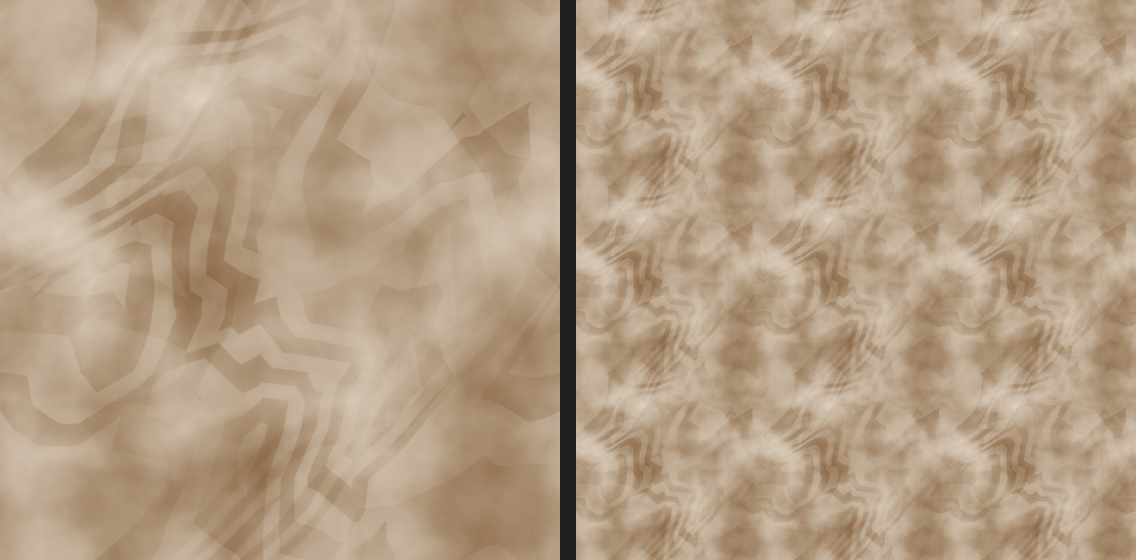
Left: one tile. Right: repeated 3 by 3.
Reproduce this texture procedurally as a Shadertoy shader.

```glsl
// Crumpled parchment: soft brown and cream clouds over translucent creased sheets.
// Clouds are wrapped gradient noise; creases are bands cut from a faceted height
// field whose domain is bent by further faceted fields. Everything tiles.

const vec3  MID_TONE     = vec3(0.708, 0.618, 0.518);
const vec3  TONE_RANGE   = vec3(0.180, 0.228, 0.268);  // dark-to-light colour step
const float CLOUD_CELLS  = 4.0;    // whole cloud cells across the canvas
const float CLOUD_GAIN   = 1.12;
const float CLOUD_WARP   = 0.035;
const int   CLOUD_LAYERS = 6;
const int   SHEETS       = 2;
const float FOLD_CELLS   = 3.0;    // whole facets across the canvas
const float FOLD_BANDS   = 4.2;    // bands over the full height range
const float FOLD_GAIN    = 0.40;
const float BEND_COARSE  = 0.24;
const float BEND_FINE    = 0.075;
const float EDGE         = 0.0018; // half width of a crease edge, in canvas units

// Two random values in 0..1 for a lattice point that wraps at the period.
vec2 hash2(vec2 cell, float period, int seed) {
    vec2 wrapped = mod(cell, period);
    uvec3 v = uvec3(uint(wrapped.x), uint(wrapped.y), uint(seed));
    v = v * 1664525u + 1013904223u;
    v.x += v.y * v.z; v.y += v.z * v.x; v.z += v.x * v.y;
    v ^= v >> 16u;
    v.x += v.y * v.z; v.y += v.z * v.x;
    return vec2(v.xy >> 8u) / 16777216.0;
}

vec2 gradientAt(vec2 cell, float period, int seed) {
    float angle = 6.28318 * hash2(cell, period, seed).x;
    return vec2(cos(angle), sin(angle));
}

// Wrapped gradient noise, about -0.7..0.7.
float gradientNoise(vec2 p, float period, int seed) {
    vec2 i = floor(p), f = p - i;
    vec2 u = f * f * f * (f * (f * 6.0 - 15.0) + 10.0);
    vec2 e = vec2(1.0, 0.0);
    float a = dot(gradientAt(i, period, seed), f);
    float b = dot(gradientAt(i + e.xy, period, seed), f - e.xy);
    float c = dot(gradientAt(i + e.yx, period, seed), f - e.yx);
    float d = dot(gradientAt(i + e.xx, period, seed), f - e.xx);
    return mix(mix(a, b, u.x), mix(c, d, u.x), u.y);
}

// Wrapped noise that is flat on each triangle, so its contours are polylines.
vec2 facets(vec2 p, float period, int seed) {
    vec2 i = floor(p), f = p - i;
    vec2 side = f.x > f.y ? vec2(1.0, 0.0) : vec2(0.0, 1.0);
    float major = max(f.x, f.y), minor = min(f.x, f.y);
    vec2 a = hash2(i, period, seed);
    vec2 b = hash2(i + side, period, seed);
    vec2 c = hash2(i + 1.0, period, seed);
    return a + (b - a) * major + (c - b) * minor;
}

vec2 bend(vec2 p, float cells, float amount, int seed) {
    return p + amount * (2.0 * facets(p * cells, cells, seed) - 1.0);
}

float clouds(vec2 p) {
    vec2 drift = vec2(gradientNoise(p * 5.0, 5.0, 11), gradientNoise(p * 5.0, 5.0, 12));
    p += CLOUD_WARP * drift;
    float sum = 0.0, weight = 1.0, cells = CLOUD_CELLS;
    for (int i = 0; i < CLOUD_LAYERS; i++) {
        sum += weight * gradientNoise(p * cells, cells, 20 + i);
        weight *= 0.48;
        cells *= 2.0;
    }
    return sum;
}

// Light and dark bands of one creased sheet, about -0.5..0.5.
float creases(vec2 p, int seed) {
    vec2 q = p + 0.03 * vec2(gradientNoise(p * 4.0, 4.0, seed),
                             gradientNoise(p * 4.0, 4.0, seed + 1));
    q = bend(q, 7.0, BEND_FINE, seed + 2);
    q = bend(q, 3.0, BEND_COARSE, seed + 3);
    float height = FOLD_BANDS * facets(q * FOLD_CELLS, FOLD_CELLS, seed + 4).x;
    float slope = length(vec2(dFdx(height), dFdy(height))) * iResolution.y;
    float width = max(slope * EDGE, 0.0001);
    float wave = abs(fract(height) - 0.5) - 0.25;
    float band = smoothstep(-width, width, wave) - 0.5;
    return 0.85 * band + 0.5 * wave;
}

void mainImage(out vec4 fragColor, in vec2 fragCoord) {
    vec2 p = fragCoord / iResolution.xy;
    float cloud = clouds(p);

    // Creases come and go in patches and sink beneath the pale clouds.
    float folds = 0.0, strength = FOLD_GAIN;
    for (int i = 0; i < SHEETS; i++) {
        int seed = 40 + 10 * i;
        float patches = smoothstep(-0.35, 0.25, gradientNoise(p * 3.0, 3.0, seed + 7));
        folds += strength * mix(0.25, 1.0, patches) * creases(p, seed);
        strength *= 0.55;
    }
    folds *= mix(1.0, 0.3, smoothstep(-0.05, 0.45, cloud));

    float tone = CLOUD_GAIN * cloud + folds;
    fragColor = vec4(clamp(MID_TONE + TONE_RANGE * tone, 0.0, 1.0), 1.0);
}
```
